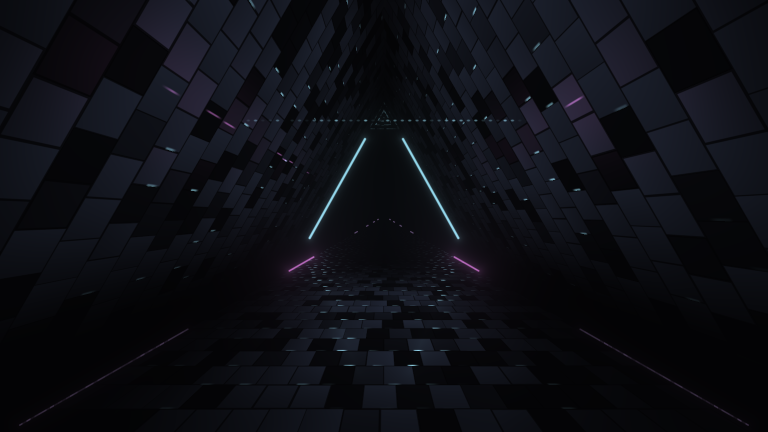
This background is drawn by a WebGL 2 fragment shader. Its source:

```glsl
#version 300 es
precision highp float;

uniform vec2 u_resolution;
out vec4 fragColor;

const vec3 VOID = vec3(0.012, 0.012, 0.018);
const vec3 SLATE = vec3(0.088, 0.105, 0.145);
const vec3 CYAN = vec3(0.50, 0.74, 0.80);
const vec3 PINK = vec3(0.66, 0.36, 0.66);
const vec2 WALL_NORMAL = vec2(0.866, 0.5);
const vec2 WALL_TANGENT = vec2(-0.5, 0.866);

float hash(vec2 cell, float seed) {
    vec3 q = fract(vec3(cell.xyx) * vec3(0.1031, 0.1030, 0.0973) + seed * 0.137);
    q += dot(q, q.yzx + 33.33);
    return fract((q.x + q.y) * q.z);
}

float segmentDistance(vec2 p, vec2 a, vec2 b) {
    vec2 ab = b - a;
    return length(p - a - ab * clamp(dot(p - a, ab) / dot(ab, ab), 0.0, 1.0));
}

float band(float x, float center, float width) {
    float t = (x - center) / width;
    return exp(-t * t);
}

// Light reaching a surface point: s runs across it, d is its screen distance
float wallLight(float s, float d) {
    float across = smoothstep(-1.35, -0.2, s) * (1.0 - 0.7 * smoothstep(0.9, 1.7, s));
    return across * smoothstep(0.08, 0.34, d) * (1.0 - 0.7 * smoothstep(0.6, 1.1, d));
}

float floorLight(float s, float d) {
    return exp(-1.0 * s * s) * smoothstep(0.1, 0.2, d) * (1.15 - 0.45 * smoothstep(0.28, 0.5, d));
}

// Brick tiles on the three planes of a triangular tunnel
vec3 tunnel(vec2 p, float pixel) {
    vec2 m = vec2(abs(p.x), p.y);
    float wallDist = dot(m, WALL_NORMAL);
    bool isFloor = -p.y > wallDist;
    float d = max(max(wallDist, -p.y), 0.012);
    float s = (isFloor ? p.x : dot(m, WALL_TANGENT)) / d;
    float seed = isFloor ? 3.0 : (p.x < 0.0 ? 7.0 : 11.0);

    vec2 pitch = vec2(0.19, isFloor ? 0.32 : 0.23);
    vec2 uv = vec2(s, 1.0 / d) / pitch;
    float row = floor(uv.y);
    uv.x += 0.5 * mod(row, 2.0) + 0.35 * hash(vec2(row, 5.0), seed) + 40.0;
    vec2 cell = floor(uv);
    vec2 f = uv - cell;
    float tone = hash(cell, seed);
    float lift = hash(cell, seed + 20.0);

    // Thin seams, widened by the lift of each tile
    vec2 soft = vec2(pixel / d, pixel / (d * d)) / pitch;
    vec2 edge = min(f, 1.0 - f);
    vec2 gap = vec2(0.006, 0.01) + 0.03 * lift;
    vec2 cover = smoothstep(gap - soft, gap + soft, edge);
    float solid = mix(0.2, 1.0, cover.x * cover.y);
    solid = mix(solid, 0.75, smoothstep(0.4, 1.2, soft.y));

    float light = isFloor ? floorLight(s, d) : wallLight(s, d);
    float sheen = 0.85 + 0.3 * mix(f.x, f.y, lift);
    float albedo = (0.1 + 0.8 * smoothstep(0.15, 0.6, tone)) * sheen;
    vec3 color = VOID + SLATE * light * albedo * solid;

    // Violet spill along the middle of each wall
    float spill = isFloor ? 0.0 : band(s, 0.0, 0.25) * band(d, 0.55, 0.25);
    color += PINK * 0.13 * spill * solid * smoothstep(0.4, 0.9, lift);

    // Lit tile rims, strongest along the mirrored tubes on the floor
    float mirrorDist = segmentDistance(m, vec2(0.15, -0.13), vec2(0.06, -0.36));
    float streak = isFloor ? exp(-mirrorDist * 38.0) : 0.0;
    vec2 rimAxis = isFloor ? f : f.yx;
    float rimSoft = isFloor ? soft.y : soft.x;
    float start = hash(cell, seed + 41.0) * 0.5;
    float span = smoothstep(start, start + 0.1, rimAxis.x) * (1.0 - smoothstep(start + 0.25, start + 0.5, rimAxis.x));
    float rim = (1.0 - smoothstep(0.03, 0.07 + rimSoft, rimAxis.y)) * span;
    float chance = hash(cell, seed + 63.0);
    float wallRim = isFloor ? 0.3 : 0.8 * band(d, 0.35, 0.22);
    color += CYAN * rim * light * wallRim * step(0.82, chance);
    color += CYAN * rim * streak * 1.1 * step(0.3, chance);
    color += CYAN * 0.06 * streak * solid * tone;

    // Thin pink reflection along the wall's centre, broken on the right
    float reach = smoothstep(0.18, 0.22, d) * (1.0 - smoothstep(0.56, 0.6, d));
    float dash = step(p.x < 0.0 ? 0.45 : 0.7, hash(vec2(row, 9.0), seed)) * reach;
    float across = abs(s + 0.05 * (hash(vec2(row, 3.0), seed) - 0.5));
    float line = isFloor ? 0.0 : 1.0 - smoothstep(0.001, 0.005 + pixel / d, across);
    return color + PINK * line * dash * 0.65 * smoothstep(0.0, 0.3, f.y) * smoothstep(1.0, 0.6, f.y);
}

// Neon bars, corner lights and the haze around them
vec3 lights(vec2 p, float pixel) {
    vec2 m = vec2(abs(p.x), p.y);
    float tube = segmentDistance(m, vec2(0.044, 0.178), vec2(0.172, -0.051));
    vec3 color = CYAN * 0.85 * (1.0 - smoothstep(0.0012, 0.0028 + pixel, tube));
    color += CYAN * (0.22 * exp(-tube * 140.0) + 0.045 * exp(-tube * 15.0));
    color += vec3(0.012, 0.018, 0.022) * exp(-dot(m, m) * 25.0);

    float bar = segmentDistance(m, vec2(0.163, -0.095), vec2(0.219, -0.127));
    color += PINK * 0.75 * (1.0 - smoothstep(0.0006, 0.0018 + pixel, bar));
    color += PINK * (0.2 * exp(-bar * 85.0) + 0.09 * exp(-bar * 14.0));

    // The same corner light repeated into the distance
    float scale = 0.32;
    for (int i = 0; i < 4; i++) {
        float far = segmentDistance(m, vec2(0.193, -0.113) * scale, vec2(0.21, -0.123) * scale);
        color += mix(PINK, CYAN, 0.3) * 0.5 * (1.0 - smoothstep(0.0004, 0.001 + pixel, far));
        scale *= 0.6;
    }

    // Faint worn strip in the near floor corners
    float strip = segmentDistance(m, vec2(0.454, -0.262), vec2(0.843, -0.484));
    float wear = 0.25 + 0.75 * hash(vec2(floor(m.x * 110.0), 2.0), 4.0);
    color += mix(PINK, CYAN, 0.35) * 0.35 * wear * (1.0 - smoothstep(0.0006, 0.0014 + pixel, strip));
    color += PINK * 0.025 * exp(-strip * 60.0);

    // Row of small lamps and the glinting cluster below the apex
    float slot = floor(p.x / 0.017);
    vec2 lamp = vec2((fract(p.x / 0.017) - 0.5) * 0.017, p.y - 0.221);
    float lampMask = 1.0 - smoothstep(0.001, 0.002 + pixel, length(lamp * vec2(0.6, 1.0)));
    color += CYAN * 0.7 * lampMask * hash(vec2(slot + 50.0, 1.0), 8.0) * (1.0 - smoothstep(0.27, 0.34, m.x));
    vec2 hub = m - vec2(0.0, 0.222);
    float shell = max(-hub.y, dot(hub, WALL_NORMAL));
    float rings = smoothstep(0.3, 0.9, sin(shell * 700.0)) * (1.0 - smoothstep(0.015, 0.024, shell));
    float chip = hash(floor(p * 190.0) + 300.0, 6.0);
    return color + CYAN * (0.35 * rings * chip * chip + 0.05 * exp(-length(hub) * 45.0));
}

void main() {
    float pixel = 1.0 / u_resolution.y;
    vec3 color = vec3(0.0);
    // Four samples per pixel keep the far tiles smooth
    for (int i = 0; i < 4; i++) {
        vec2 offset = vec2(i % 2, i / 2) * 0.5 - 0.25;
        vec2 p = (gl_FragCoord.xy + offset - 0.5 * u_resolution) * pixel;
        color += 0.25 * (tunnel(p, pixel * 0.6) + lights(p, pixel * 0.6));
    }
    fragColor = vec4(min(color, 1.0), 1.0);
}
```
